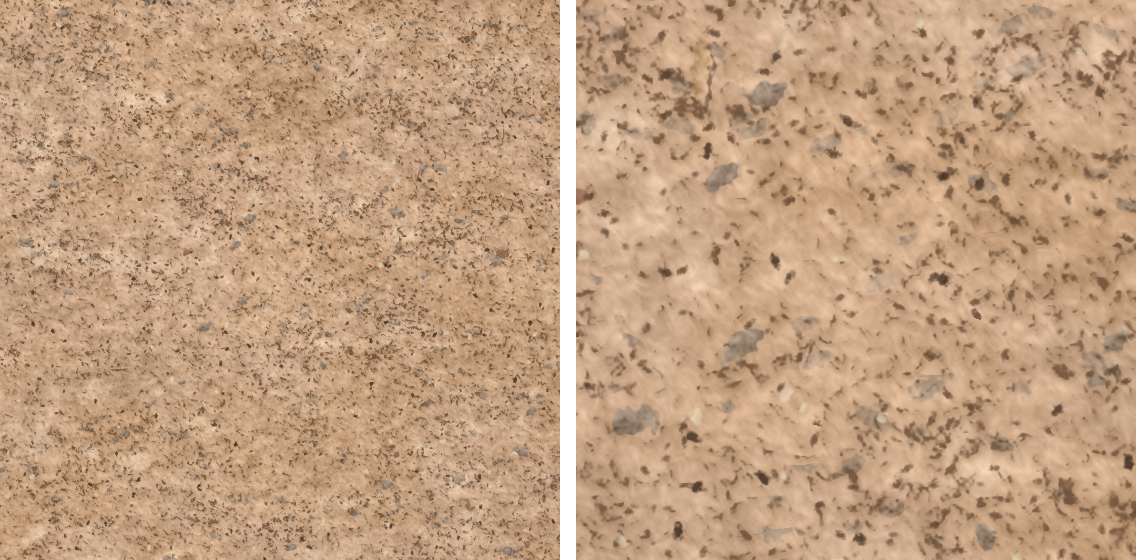
Left: the whole. Right: its middle third, enlarged.
Give the GLSL for this texture, as a three.js fragment shader.

```glsl
// Weathered sandy earth with fine grit, pits, grey flecks, pale chips and straw.
varying vec2 vUv;

const vec3 SAND  = vec3(0.782, 0.640, 0.512);
const vec3 OCHRE = vec3(0.775, 0.625, 0.488);
const vec3 PINK  = vec3(0.785, 0.645, 0.530);
const vec3 CREAM = vec3(0.890, 0.780, 0.660);
const vec3 CHIP  = vec3(0.880, 0.820, 0.700);
const vec3 SOIL  = vec3(0.400, 0.290, 0.205);
const vec3 PIT   = vec3(0.250, 0.175, 0.125);
const vec3 SLATE = vec3(0.540, 0.480, 0.420);
const vec3 RUST  = vec3(0.450, 0.280, 0.210);
const vec3 STRAW = vec3(0.780, 0.630, 0.480);

const float PATCH_CONTRAST = 0.09;
const float MOTTLE_CONTRAST = 0.22;
const float GRAIN_CONTRAST = 0.25;
const float RELIEF = 0.17;
const float GRIT_STRENGTH = 0.72;
const float EDGE = 0.0012;            // softness of grain edges

float hash(vec2 p) {
  vec3 q = fract(p.xyx * 0.1031);
  q += dot(q, q.yzx + 33.33);
  return fract((q.x + q.y) * q.z);
}

float noise(vec2 p) {
  vec2 i = floor(p), f = fract(p);
  f = f * f * (3.0 - 2.0 * f);
  return mix(mix(hash(i), hash(i + vec2(1, 0)), f.x),
             mix(hash(i + vec2(0, 1)), hash(i + vec2(1, 1)), f.x), f.y);
}

float fbm(vec2 p) {
  float sum = 0.0, weight = 0.5;
  for (int i = 0; i < 4; i++) {
    sum += weight * noise(p);
    p = mat2(1.6, 1.2, -1.2, 1.6) * p + 17.3;
    weight *= 0.5;
  }
  return sum / 0.9375;
}

// Warped layers, so that no grid direction shows
float grainHeight(vec2 p) {
  vec2 warp = vec2(noise(p * 120.0), noise(p * 120.0 + 71.0)) - 0.5;
  vec2 turned = mat2(0.985, 0.174, -0.174, 0.985) * (p + 0.007 * warp);
  return 0.48 * noise(turned * vec2(165, 225)) + 0.30 * noise(turned.yx * 340.0 + 41.0)
       + 0.22 * noise(p * 505.0 + 13.0);
}

// Scattered ragged ellipses: x = coverage, y = random id, z = height across the grain.
vec3 scatter(vec2 p, float cells, float share, float radius, float stretch,
             float tilt, float seed) {
  vec3 result = vec3(0.0);
  vec2 home = floor(p * cells);
  float ragged = 0.4 + 0.7 * noise(p * 1.3 / radius + seed) + 0.5 * noise(p * 340.0 + seed);
  for (int y = -1; y <= 1; y++) {
    for (int x = -1; x <= 1; x++) {
      vec2 cell = home + vec2(x, y);
      vec2 key = cell + seed;
      if (hash(key + 7.7) > share) continue;
      vec2 center = (cell + vec2(hash(key + 1.3), hash(key + 5.9))) / cells;
      float id = hash(key + 11.1);
      float angle = (hash(key + 23.5) - 0.5) * tilt;
      float c = cos(angle), s = sin(angle);
      vec2 d = mat2(c, -s, s, c) * (p - center) / vec2(stretch, 1.0);
      float size = radius * mix(0.4, 1.15, id);
      float cover = 1.0 - smoothstep(-EDGE, EDGE, length(d) - size * ragged);
      if (cover > result.x) result = vec3(cover, id, d.y / size);
    }
  }
  return result;
}

void main() {
  vec2 p = vUv + 3.0;

  // Broad patches and mottling, slightly drawn out sideways
  float broad = fbm(p * vec2(4, 6));
  float mottle = fbm(p * vec2(42, 60) + 9.0);
  float cluster = fbm(p * vec2(11, 22) + 31.0);
  float hue = fbm(p * vec2(6, 9) + 57.0);
  vec3 color = mix(SAND, OCHRE, smoothstep(0.48, 0.72, hue));
  color = mix(color, PINK, smoothstep(0.52, 0.30, hue));
  float pale = fbm(p * vec2(13, 17) + 83.0);
  color = mix(color, CREAM, 0.5 * smoothstep(0.64, 0.80, pale));

  // Fine grain lit from the upper left
  float grain = grainHeight(p);
  float lit = grain - grainHeight(p + vec2(-0.0013, 0.0018));
  color += PATCH_CONTRAST * (broad - 0.5) + MOTTLE_CONTRAST * (mottle - 0.5)
         - GRAIN_CONTRAST * (grain - 0.5) + RELIEF * lit;

  // Worn grey flecks, thicker inside clusters and broken up by the grain
  float crowd = smoothstep(0.36, 0.68, cluster);
  vec3 fleck = scatter(p, 48.0, 0.42 * crowd, 0.0052, 1.9, 1.4, 13.0);
  float worn = smoothstep(0.30, 0.62, grain);
  color = mix(color, SLATE + 0.3 * (mottle - 0.5), fleck.x * mix(0.25, 0.65, worn));

  // Dark grit and small pits of uneven depth
  float grit = smoothstep(0.60, 0.84, grain + 0.28 * (cluster - 0.5) + 0.25 * (0.5 - mottle));
  color = mix(color, SOIL, GRIT_STRENGTH * grit);
  vec3 speck = scatter(p, 110.0, 0.10 + 0.18 * crowd, 0.0018, 1.7, 3.0, 29.0);
  color = mix(color, SOIL, mix(0.4, 0.9, speck.y) * speck.x);
  vec3 pit = scatter(p, 42.0, 0.15, 0.0025, 1.6, 6.28, 47.0);
  color = mix(color, PIT, mix(0.5, 0.85, pit.y) * pit.x);

  // Pale chips, rust spots and shaded grey stones
  vec3 chip = scatter(p, 32.0, 0.12, 0.0036, 1.4, 6.28, 61.0);
  color = mix(color, CHIP + 0.07 * chip.z, 0.7 * chip.x);
  vec3 rust = scatter(p, 7.0, 0.08, 0.0080, 1.2, 6.28, 79.0);
  color = mix(color, RUST + 0.4 * (grain - 0.5), 0.6 * rust.x);
  vec3 stone = scatter(p, 14.0, 0.24, 0.0075, 1.7, 1.8, 97.0);
  color = mix(color, SLATE + 0.07 * stone.z - 0.4 * (grain - 0.5), 0.75 * stone.x);

  // Straw bits with a thin cast shadow
  vec2 shadowAt = p + vec2(-0.002, 0.003);
  float shadow = scatter(shadowAt, 6.0, 0.14, 0.0055, 4.0, 6.28, 113.0).x;
  vec3 straw = scatter(p, 6.0, 0.14, 0.0055, 4.0, 6.28, 113.0);
  color = mix(color, SOIL, 0.6 * shadow);
  color = mix(color, STRAW + 0.08 * straw.z - 0.3 * (grain - 0.5), 0.9 * straw.x);

  gl_FragColor = vec4(clamp(color, 0.0, 1.0), 1.0);
}
```
